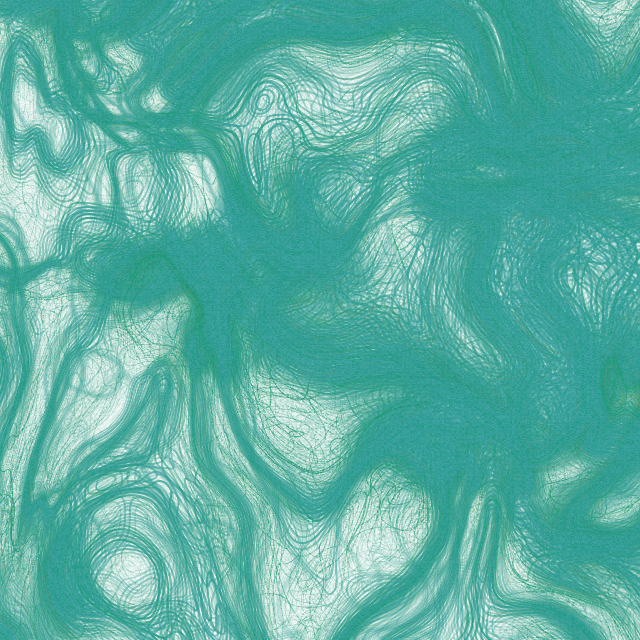
A WebGL 1 fragment shader for this pattern:

```glsl
precision highp float;
// Teal hair-like strands drifting along a warped flow, gathering into dense bundles on white.
uniform vec2 u_resolution;

#define SCALE 6.2           // flow cells across the canvas
#define SWIRL 2.2           // strength of the shared bends
#define LOOSE 1.5           // wander of the loosest strands
#define TIGHT 0.18          // wander of the tightest strands
#define STRAND_COUNT 44.0   // strands per unit of flow value
#define STRAND_WIDTH 0.0008 // half width of a strand
#define BUNDLE_THIN 0.048   // bundle width in open areas
#define BUNDLE_WIDE 0.27    // bundle width in dense masses
#define GRAIN 0.10          // speckle contrast
#define HAZE 0.10           // faint ink between the strands
#define LAYERS 18

const vec3 PAPER = vec3(1.0);
const vec3 TEAL = vec3(0.21, 0.625, 0.61);
const vec3 GREEN = vec3(0.12, 0.58, 0.45);
const vec3 EMERALD = vec3(0.06, 0.60, 0.38);
const vec3 OLIVE = vec3(0.42, 0.53, 0.28);
const mat2 TURN = mat2(0.8, 0.6, -0.6, 0.8);

float hash(vec2 p) {
  return fract(sin(dot(p, vec2(127.1, 311.7))) * 43758.5453);
}

float noise(vec2 p) {
  vec2 cell = floor(p);
  vec2 f = fract(p);
  f = f * f * f * (f * (f * 6.0 - 15.0) + 10.0);
  float low = mix(hash(cell), hash(cell + vec2(1.0, 0.0)), f.x);
  float high = mix(hash(cell + vec2(0.0, 1.0)), hash(cell + 1.0), f.x);
  return mix(low, high, f.y);
}

vec2 bend(vec2 p) {
  return vec2(noise(p), noise(p + 19.7)) - 0.5;
}

// Large bends shared by all strands
vec2 course(vec2 p) {
  return TURN * p * SCALE + SWIRL * bend(p * 4.4 + 4.3);
}

// Flow value, centred on zero; its contours are the strands
float flow(vec2 shared_course, vec2 p, float seed, float family, float wander) {
  vec2 q = shared_course + wander * bend(TURN * p * 7.0 + seed * 7.3);
  q += family * vec2(31.4, 17.2);
  return (noise(q) + 0.35 * noise(TURN * q * 2.1)) / 1.35 - 0.5;
}

void main() {
  vec2 p = gl_FragCoord.xy / u_resolution.y;
  float pixel = 1.0 / u_resolution.y;
  vec2 dx = vec2(0.001, 0.0);
  vec2 dy = dx.yx;
  vec2 here = course(p);
  vec2 right = course(p + dx);
  vec2 above = course(p + dy);

  // Broad masses, where bundles swell and merge
  float broad = noise(TURN * p * 3.4 + 0.5 * bend(p * 7.0) + vec2(8.1, 2.7));
  float mass = smoothstep(0.5, 0.88, broad);
  float width = mix(BUNDLE_THIN, BUNDLE_WIDE, mass);
  float airiness = mix(0.45, 1.3, smoothstep(0.2, 0.65, broad));

  // Speckle cells break up the ink
  float grain = hash(floor(p * 512.0) + 3.1) - 0.5;

  vec3 color = mix(PAPER, GREEN, HAZE * airiness * (1.0 + grain));
  float density = 0.0;

  // Loose wisps first, tight bundles on top
  for (int i = 0; i < LAYERS; i++) {
    float seed = float(i) + 1.0;
    float t = float(i) / float(LAYERS - 1);
    float family = mod(float(i), 2.0);
    float wander = mix(TIGHT, LOOSE, pow(1.0 - t, 1.6));
    float value = flow(here, p, seed, family, wander);
    vec2 slope = vec2(flow(right, p + dx, seed, family, wander),
                      flow(above, p + dy, seed, family, wander)) - value;
    float strands_per_unit = max(length(slope) / dx.x * STRAND_COUNT, 2.0);

    // Nearest strand: index, random traits and distance
    float phase = value * STRAND_COUNT + seed * 0.37;
    float id = floor(phase);
    float trait = hash(vec2(id, seed));
    float tone = hash(vec2(id + 41.0, seed));
    float dist = abs(fract(phase) - 0.5) / strands_per_unit;

    float bundle = exp(-value * value / (width * width));
    float half_width = STRAND_WIDTH * (1.0 + bundle);
    float line = 1.0 - smoothstep(half_width - 0.5 * pixel, half_width + 0.5 * pixel, dist);

    // Single strands fade in and out along their length
    float fade = smoothstep(0.25, 0.7, noise(p * 6.0 + id * 3.7 + seed));
    float wisp = (0.08 + 0.5 * pow(trait, 6.0)) * fade * airiness * (1.0 + grain);
    float gathered = bundle * mix(0.35, 0.92, t) * (0.65 + 0.35 * trait);
    float alpha = line * max(wisp, gathered);

    float plain = 1.0 - 0.75 * bundle;
    vec3 ink = mix(GREEN, TEAL, max(bundle, step(0.75, tone)));
    ink = mix(ink, EMERALD, step(tone, 0.14) * plain);
    ink = mix(ink, OLIVE, step(0.95, tone) * plain);
    color = mix(color, ink, alpha);
    density = mix(density, 1.0, alpha);
  }

  // Fine colour speckle, strongest where ink is dense
  color += GRAIN * grain * density * vec3(1.0, 0.4, 0.8);

  gl_FragColor = vec4(clamp(color, 0.0, 1.0), 1.0);
}
```
